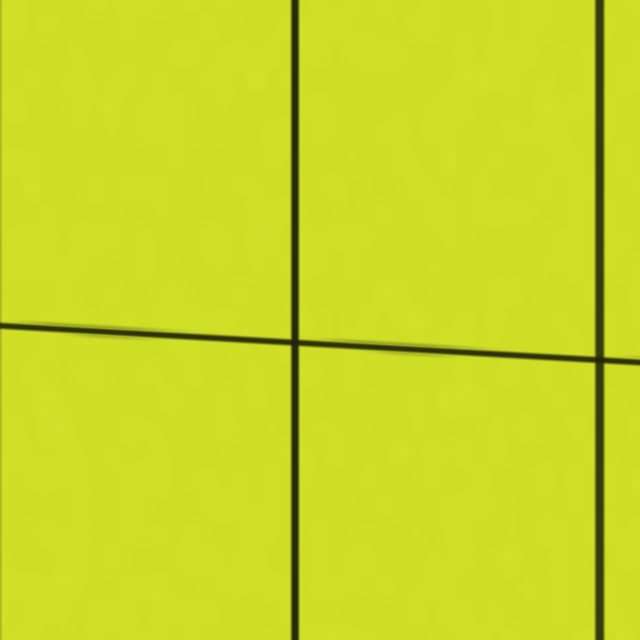
A WebGL 2 fragment shader for this pattern:

```glsl
#version 300 es
precision highp float;
// Tall lime tiles divided by soft dark joints: upright columns, gently sloping rows.

uniform vec2 u_resolution;
out vec4 fragColor;

float hash(vec2 p) {
    vec3 q = fract(vec3(p.xyx) * 0.1031);
    q += dot(q, q.yzx + 33.33);
    return fract((q.x + q.y) * q.z);
}

float valueNoise(vec2 p) {
    vec2 cell = floor(p), f = fract(p);
    f = f * f * (3.0 - 2.0 * f);
    return mix(mix(hash(cell), hash(cell + vec2(1, 0)), f.x),
               mix(hash(cell + vec2(0, 1)), hash(cell + vec2(1, 1)), f.x), f.y);
}

// Coverage of a line with a blurred edge, never sharper than one pixel
float softLine(float distanceToLine, float halfWidth, float blur) {
    blur = max(blur, 0.7 / min(u_resolution.x, u_resolution.y));
    return 1.0 - smoothstep(halfWidth - blur, halfWidth + blur, abs(distanceToLine));
}

void main() {
    vec2 uv = gl_FragCoord.xy / u_resolution;

    // Glaze with very faint mottling
    vec3 glaze = vec3(0.81, 0.875, 0.15);
    glaze += 0.012 * (valueNoise(uv * vec2(40.0, 24.0)) - 0.5);

    // Upright joints; alternate ones are wider and paler
    float columnPhase = (uv.x - 0.461) / 0.476;
    float column = floor(columnPhase + 0.5);
    float pale = mod(column, 2.0);
    float upright = softLine((columnPhase - column) * 0.476, mix(0.0058, 0.0068, pale), 0.0034);
    upright *= mix(0.97, 0.88, pale);

    // Sloping joints, one row line per tile height
    float rowPhase = (uv.y - 0.491 + 0.0573 * uv.x) / 0.62;
    float rowOffset = (rowPhase - floor(rowPhase + 0.5)) * 0.62;
    float sloping = 0.93 * softLine(rowOffset, 0.0046, 0.0032);

    // Faint smear above the row joint, then below it, along each tile
    float along = fract(columnPhase);
    float smearAbove = smoothstep(0.02, 0.22, along) * (1.0 - smoothstep(0.4, 0.75, along));
    float smearBelow = smoothstep(0.2, 0.35, along) * (1.0 - smoothstep(0.4, 0.6, along));
    sloping = max(sloping, 0.3 * smearAbove * softLine(rowOffset - 0.0062, 0.0035, 0.0035));
    sloping = max(sloping, 0.22 * smearBelow * softLine(rowOffset + 0.0062, 0.0035, 0.0035));

    // Shaded rim at the left border
    glaze *= 1.0 - 0.2 * (1.0 - smoothstep(0.0, 0.005, uv.x));

    float joint = 1.0 - (1.0 - upright) * (1.0 - sloping);
    fragColor = vec4(mix(glaze, vec3(0.13, 0.14, 0.04), joint), 1.0);
}
```
